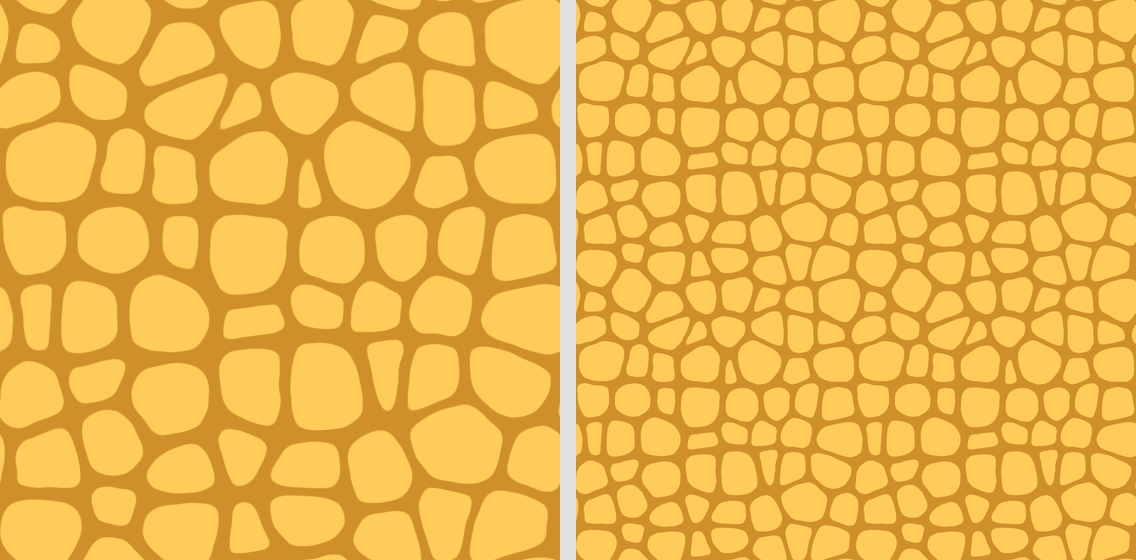
Left, the tile; right, the same tile 2 across and 2 down.
Give the GLSL for this pattern, as a Shadertoy shader.

```glsl
const float GRID = 8.0;

vec2 hash2(vec2 p) {
    return fract(sin(vec2(dot(p, vec2(127.1, 311.7)), dot(p, vec2(269.5, 183.3)))) * 43758.5453);
}

// Value noise with two channels that wraps after a whole period
vec2 wrapNoise(vec2 p, float period) {
    vec2 i = floor(p), f = fract(p);
    f = f * f * (3.0 - 2.0 * f);
    vec2 a = hash2(mod(i, period));
    vec2 b = hash2(mod(i + vec2(1, 0), period));
    vec2 c = hash2(mod(i + vec2(0, 1), period));
    vec2 d = hash2(mod(i + vec2(1, 1), period));
    return mix(mix(a, b, f.x), mix(c, d, f.x), f.y) - 0.5;
}

// Jittered centre (xy) and radius (z) of the spot in a wrapped grid cell
vec3 spot(vec2 cell) {
    vec2 id = mod(cell, GRID);
    vec2 centre = cell + 0.5 + 0.6 * (hash2(id + 17.0) - 0.5);
    return vec3(centre, mix(0.38, 0.82, hash2(id + 53.0).x));
}

// Squared distance to a spot, reduced by its squared radius
float power(vec2 p, vec3 s) {
    vec2 v = p - s.xy;
    return dot(v, v) - s.z * s.z;
}

// Rounded distance from p to the rim of its spot, positive inside
float spotDistance(vec2 p) {
    vec2 base = floor(p), ownerCell = base;
    vec3 owner = vec3(0.0);
    float nearest = 1e5;

    // The spot whose territory holds p
    for (int y = -2; y <= 2; y++)
    for (int x = -2; x <= 2; x++) {
        vec2 cell = base + vec2(x, y);
        vec3 s = spot(cell);
        float d = power(p, s);
        if (d < nearest) {
            nearest = d;
            owner = s;
            ownerCell = cell;
        }
    }

    // Smooth minimum of the distances to all territory borders
    float roundness = 0.14 * owner.z, sum = 0.0;
    for (int y = -2; y <= 2; y++)
    for (int x = -2; x <= 2; x++) {
        if (x == 0 && y == 0) continue;
        vec3 s = spot(ownerCell + vec2(x, y));
        float border = (power(p, s) - nearest) / (2.0 * distance(s.xy, owner.xy));
        sum += exp(-border / roundness);
    }
    float gap = mix(0.045, 0.085, hash2(mod(ownerCell, GRID) + 91.0).y);
    return -roundness * log(sum) - gap;
}

void mainImage(out vec4 fragColor, in vec2 fragCoord) {
    vec2 p = fragCoord / iResolution.xy * GRID;

    // Slightly uneven, hand-cut outlines
    p += 0.05 * wrapNoise(p * 4.0, GRID * 4.0);

    vec3 ground = vec3(0.81, 0.56, 0.16);
    vec3 yellow = vec3(1.00, 0.80, 0.35);
    float inside = smoothstep(-0.012, 0.012, spotDistance(p));
    fragColor = vec4(mix(ground, yellow, inside), 1.0);
}
```
